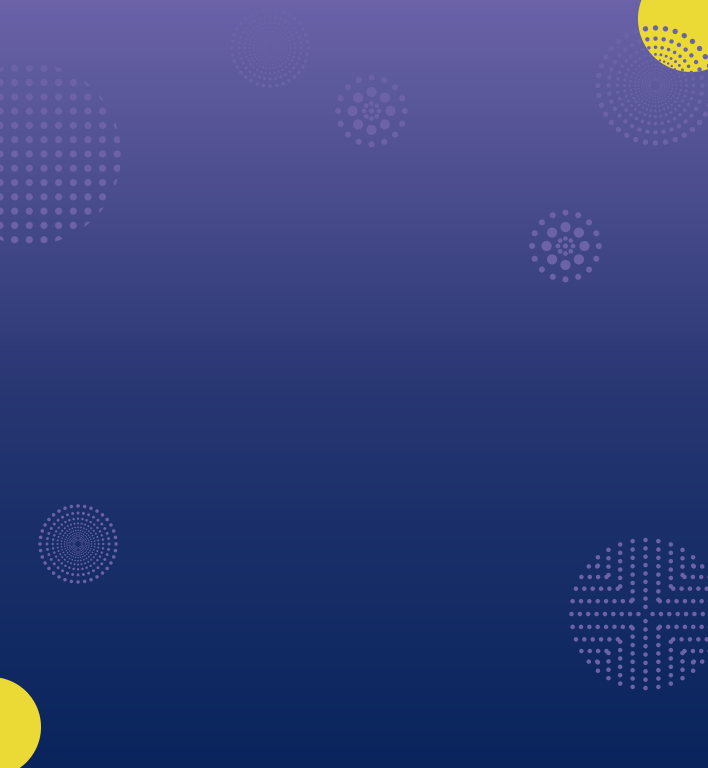
Give the GLSL for this background, as a WebGL 1 fragment shader.

```glsl
precision highp float;
// Violet to navy gradient with dotted medallions, a halftone disc and two yellow discs.
uniform vec2 u_resolution;

const float TAU = 6.2831853;

// Coverage of a signed distance, softened over one pixel
float cover(float d) {
  return clamp(0.5 - d * u_resolution.y, 0.0, 1.0);
}

float disc(vec2 p, float radius) {
  return length(p) - radius;
}

// Evenly spaced dots on a circle, the first one at the top
float dotRing(vec2 p, float radius, float count, float dotRadius) {
  float stepAngle = TAU / count;
  float a = mod(atan(p.x, p.y) + 0.5 * stepAngle, stepAngle) - 0.5 * stepAngle;
  return disc(length(p) * vec2(sin(a), cos(a)) - vec2(0.0, radius), dotRadius);
}

// Concentric rings shrinking geometrically towards the centre
float tunnel(vec2 p, float radius) {
  float d = 1.0;
  for (int i = 0; i < 13; i++) {
    d = min(d, dotRing(p, radius, 36.0, radius * 0.046));
    radius *= 0.815;
  }
  return d;
}

// Flower of three dot rings around a central dot
float flower(vec2 p) {
  float d = min(disc(p, 0.0033), dotRing(p, 0.0098, 8.0, 0.003));
  d = min(d, dotRing(p, 0.0247, 8.0, 0.0066));
  return min(d, dotRing(p, 0.0434, 16.0, 0.0039));
}

// Round cross: straight dot columns hang from a rim, mirrored into four wedges
float dottedCross(vec2 p, float radius) {
  vec2 q = abs(p);
  if (q.x > q.y) q = q.yx;
  float rimStep = TAU / 36.0;
  float column = floor(asin(min(q.x / radius, 1.0)) / rimStep + 0.5);
  vec2 center = radius * vec2(sin(column * rimStep), cos(column * rimStep));
  float spacing = 0.0109;
  center.y -= spacing * max(floor((center.y - q.y) / spacing + 0.5), 0.0);
  return center.y < center.x ? 1.0 : disc(q - center, 0.0029);
}

// Square grid of dots cut by a circle
float halftone(vec2 p) {
  vec2 pitch = vec2(0.01908, 0.0186);
  vec2 cell = mod(p - vec2(0.0, 0.7995) + 0.5 * pitch, pitch) - 0.5 * pitch;
  return max(disc(cell, 0.0046), disc(p - vec2(0.0391, 0.7995), 0.1185));
}

vec3 backdrop(float y) {
  vec3 color = mix(vec3(0.035, 0.14, 0.36), vec3(0.106, 0.188, 0.415), clamp(y * 3.0, 0.0, 1.0));
  color = mix(color, vec3(0.16, 0.215, 0.45), clamp(y * 6.0 - 2.0, 0.0, 1.0));
  return mix(color, vec3(0.42, 0.385, 0.66), clamp(y * 2.0 - 1.0, 0.0, 1.0));
}

void main() {
  // Canvas height is one unit
  vec2 p = gl_FragCoord.xy / u_resolution.y;
  vec3 color = backdrop(p.y);

  // Yellow corner discs
  float suns = min(disc(p - vec2(0.8997, 0.9753), 0.069),
                   disc(p - vec2(-0.0117, 0.0534), 0.0651));
  color = mix(color, vec3(0.92, 0.855, 0.21), cover(suns));

  // Violet dot ornaments
  float dots = halftone(p);
  dots = min(dots, tunnel(p - vec2(0.3516, 0.9375), 0.0495));
  dots = min(dots, tunnel(p - vec2(0.1016, 0.2917), 0.0495));
  dots = min(dots, tunnel(p - vec2(0.8535, 0.8887), 0.0749));
  dots = min(dots, flower(p - vec2(0.4837, 0.8555)));
  dots = min(dots, flower(p - vec2(0.7363, 0.6797)));
  dots = min(dots, dottedCross(p - vec2(0.8405, 0.2005), 0.0964));
  color = mix(color, vec3(0.42, 0.385, 0.66), cover(dots));

  gl_FragColor = vec4(color, 1.0);
}
```
